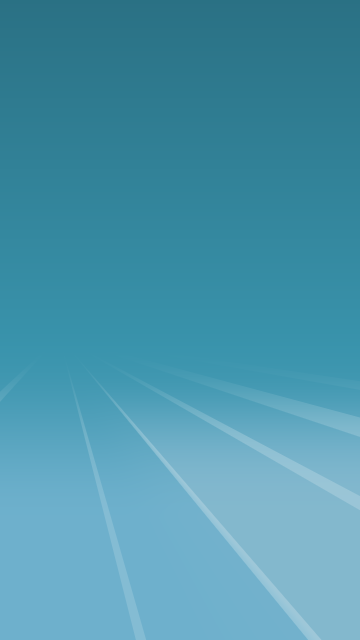
A Shadertoy shader for this background:

```glsl
// A teal sky deepening upward over a pale blue floor, with light lane stripes
// fanning out from one vanishing point. Each stripe is a ray widening with
// depth; a soft grey-blue wash lightens the floor on the right.

const vec3 SKY_TOP       = vec3(0.166, 0.442, 0.518);
const vec3 SKY_HORIZON   = vec3(0.224, 0.578, 0.675);
const vec3 FLOOR_NEAR    = vec3(0.430, 0.690, 0.800);
const vec3 FLOOR_WASH    = vec3(0.512, 0.720, 0.805);
const vec3 STRIPE_COLOR  = vec3(0.860, 0.920, 0.940);

// Lengths are in canvas heights.
const float HORIZON      = 0.456;
const vec2  VANISH       = vec2(0.0924, 0.474);
const float FLOOR_FADE   = 0.27;
const float STRIPE_ALPHA = 0.27;
const float WASH_EDGE    = 0.84;

// Per stripe: sideways run per unit of depth, half width of that run, strength.
const int STRIPES = 6;
const vec3 STRIPE[STRIPES] = vec3[STRIPES](
    vec3(-0.99, 0.083, 0.90),
    vec3( 0.27, 0.017, 0.75),
    vec3( 0.843, 0.022, 1.15),
    vec3( 1.81, 0.077, 1.00),
    vec3( 3.36, 0.360, 0.90),
    vec3( 6.20, 0.550, 0.55));

// Sky and floor without the stripes.
vec3 background(float y, float depth, float run) {
    vec3 sky = mix(SKY_HORIZON, SKY_TOP, clamp((y - HORIZON) / (1.0 - HORIZON), 0.0, 1.0));
    float below = HORIZON - y;
    vec3 ground = mix(sky, FLOOR_NEAR, smoothstep(-0.02, FLOOR_FADE, below));

    // The wash has a crisp side along one stripe and a faint spill past it.
    float side = 0.2 * smoothstep(0.35, WASH_EDGE, run)
               + 0.8 * smoothstep(WASH_EDGE - 0.02, WASH_EDGE + 0.02, run);
    float wash = side * smoothstep(0.06, 0.27, depth);
    return mix(ground, FLOOR_WASH, wash);
}

// Coverage of one ray-shaped stripe, smoothed over a pixel.
float stripeMask(float x, float depth, vec3 stripe, float pixel) {
    float toNormal = inversesqrt(1.0 + stripe.x * stripe.x);
    float dist = abs(x - stripe.x * depth) * toNormal;
    float halfWidth = stripe.y * depth * toNormal;
    return clamp((halfWidth - dist) / pixel + 0.5, 0.0, 1.0);
}

void mainImage(out vec4 fragColor, in vec2 fragCoord) {
    vec2 p = fragCoord / iResolution.y;
    float pixel = 1.0 / iResolution.y;
    float depth = max(VANISH.y - p.y, 0.001);
    float x = p.x - VANISH.x;

    vec3 color = background(p.y, depth, x / depth);

    // Stripes emerge gradually out of the horizon haze.
    float haze = smoothstep(0.018, 0.17, depth);
    for (int i = 0; i < STRIPES; i++) {
        float mask = stripeMask(x, depth, STRIPE[i], pixel);
        color = mix(color, STRIPE_COLOR, mask * haze * STRIPE_ALPHA * STRIPE[i].z);
    }
    fragColor = vec4(color, 1.0);
}
```
